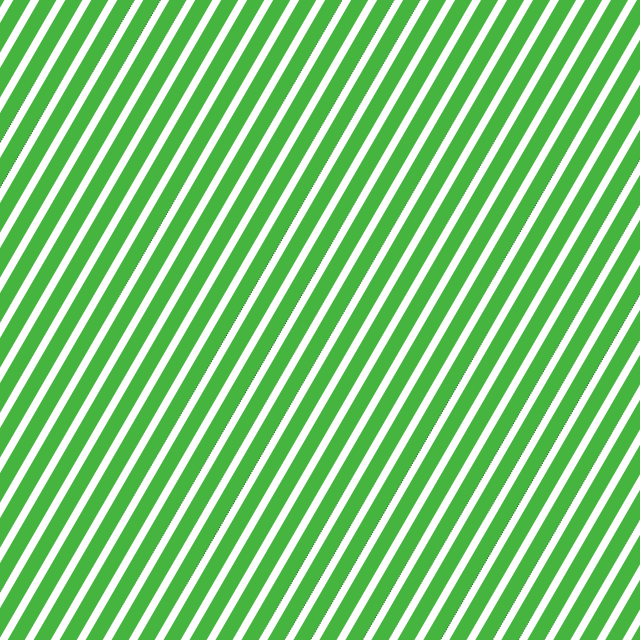
Reproduce this pattern procedurally as a WebGL 2 fragment shader.

```glsl
#version 300 es
precision highp float;
// Slanted white stripes on green, with faint dotted seams on some left edges.

#define STRIPE_ANGLE 1.0471976  // direction of the stripes, radians
#define PERIOD 0.03516          // distance between stripes, across
#define WHITE_SHARE 0.342       // white part of each period
#define PHASE 0.122             // centre of the first stripe, in periods
#define SEAM_WIDTH 0.0016       // width of the dark seam
#define DOT_SPACING 0.0039      // distance between seam dots
#define SEAM_PATCHES 3.0        // seam patches along a unit length

uniform vec2 u_resolution;
out vec4 fragColor;

const vec3 GREEN = vec3(0.27, 0.71, 0.25);
const vec3 WHITE = vec3(1.0);
const vec3 SEAM = vec3(0.16, 0.42, 0.16);

float hash(vec2 p) {
    return fract(sin(dot(p, vec2(127.1, 311.7))) * 43758.5453);
}

// Smooth random value along one stripe
float stripeNoise(float stripe, float t) {
    float cell = floor(t);
    float blend = smoothstep(0.0, 1.0, t - cell);
    return mix(hash(vec2(stripe, cell)), hash(vec2(stripe, cell + 1.0)), blend);
}

// Coverage of the inside of a signed distance, one pixel soft
float cover(float dist, float pixel) {
    return clamp(0.5 - dist / pixel, 0.0, 1.0);
}

void main() {
    float pixel = 1.0 / u_resolution.y;
    vec2 p = gl_FragCoord.xy * pixel;

    // Coordinates along and across the stripes
    vec2 dir = vec2(cos(STRIPE_ANGLE), sin(STRIPE_ANGLE));
    float along = dot(p, dir);
    float across = dot(p, vec2(dir.y, -dir.x)) / PERIOD - PHASE;
    float stripe = floor(across + 0.5);
    float offset = (across - stripe) * PERIOD;
    float halfWidth = 0.5 * WHITE_SHARE * PERIOD;

    // White stripe
    vec3 color = mix(GREEN, WHITE, cover(abs(offset) - halfWidth, pixel));

    // Dotted seam on the left edge, strong only in patches
    float seam = cover(abs(offset + halfWidth) - 0.5 * SEAM_WIDTH, pixel);
    float dots = 0.5 + 0.5 * cos(6.2831853 * along / DOT_SPACING);
    float wear = smoothstep(0.45, 0.95, stripeNoise(stripe, along * SEAM_PATCHES));
    color = mix(color, SEAM, seam * dots * wear);

    fragColor = vec4(color, 1.0);
}
```
